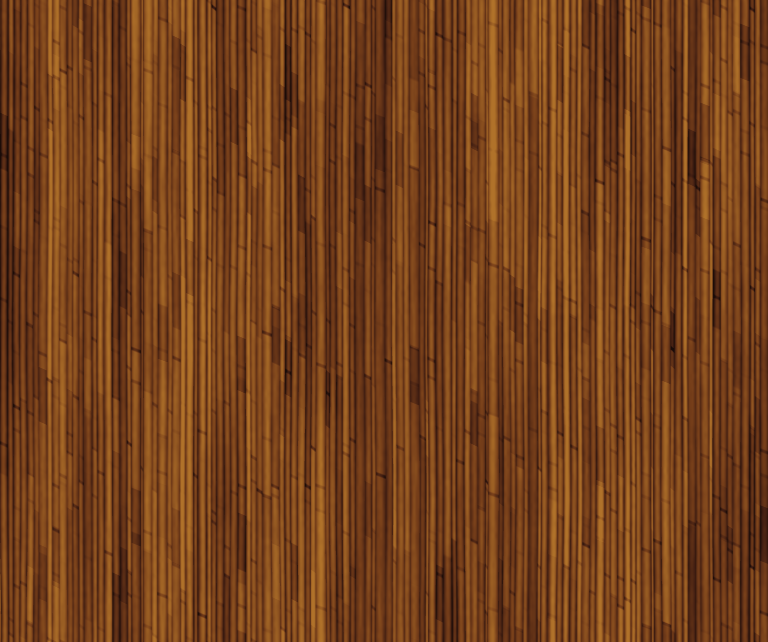
A Shadertoy shader for this texture:

```glsl
const float REEDS = 116.0;
const vec3 SHADOW = vec3(0.10, 0.045, 0.03);
const vec3 UMBER = vec3(0.26, 0.12, 0.07);
const vec3 CHESTNUT = vec3(0.465, 0.245, 0.10);
const vec3 HONEY = vec3(0.66, 0.42, 0.155);

float hash(vec2 p) {
    vec3 q = fract(vec3(p.xyx) * 0.1031);
    q += dot(q, q.yzx + 33.33);
    return fract((q.x + q.y) * q.z);
}

float noise(vec2 p) {
    vec2 i = floor(p);
    vec2 f = fract(p);
    f = f * f * (3.0 - 2.0 * f);
    return mix(mix(hash(i), hash(i + vec2(1, 0)), f.x),
               mix(hash(i + vec2(0, 1)), hash(i + vec2(1, 1)), f.x), f.y);
}

// Irregular boundary between neighbouring reeds
float boundary(float k) {
    return k + 0.68 * (hash(vec2(k, 7.0)) - 0.5);
}

// Random level per segment of a lane, blended over a short joint
float segments(float lane, float s, float joint) {
    float k = floor(s);
    float blend = smoothstep(1.0 - joint, 1.0, fract(s));
    return mix(hash(vec2(lane, k)), hash(vec2(lane, k + 1.0)), blend);
}

// Tone 0..1 runs from umber to honey, below zero falls into shadow
vec3 woodColor(float tone) {
    vec3 c = mix(UMBER, CHESTNUT, clamp(tone * 2.0, 0.0, 1.0));
    c = mix(c, HONEY, clamp(tone * 2.0 - 1.0, 0.0, 1.15));
    return mix(c, SHADOW, clamp(-tone * 2.5, 0.0, 1.0));
}

// Slanted dark joint where two lengths of a reed meet
float nodeMark(float lane, float s, float perWidth) {
    float d = abs(fract(s) - 0.5) / perWidth;
    float strength = hash(vec2(lane, floor(s) + 91.0));
    return (1.0 - smoothstep(0.0006, 0.0035, d)) * strength * strength;
}

float reedTone(vec2 p) {
    float x = p.x * REEDS + 0.25 * (noise(p * vec2(30.0, 5.0)) - 0.5);
    float k = floor(x);
    if (x < boundary(k)) k -= 1.0;
    else if (x >= boundary(k + 1.0)) k += 1.0;
    float left = boundary(k);
    float u = (x - left) / (boundary(k + 1.0) - left);

    // Rounded cross section with a shifted ridge and a gap of varying depth
    float v = pow(u, mix(0.7, 1.4, hash(vec2(k, 21.0))));
    float depth = mix(0.4, 0.98, hash(vec2(k, 33.0)));
    float tone = 0.48 + depth * (4.0 * v * (1.0 - v) - 0.65);

    // Tone of the whole reed and of the broad bands
    tone += 0.46 * (hash(vec2(k, 45.0)) - 0.5);
    tone += 0.30 * (noise(p * vec2(15.0, 1.7) + 4.0) - 0.5);
    tone += 0.20 * (noise(p * vec2(40.0, 5.0) + 19.0) - 0.5);

    // Lengths of cane, with slanted joints
    float y = p.y + 0.55 * u / REEDS;
    float perWidth = mix(2.0, 6.0, hash(vec2(k, 57.0)));
    float s = y * perWidth + 9.0 * hash(vec2(k, 69.0));
    tone += 0.30 * (segments(k + 200.0, s, 0.012) - 0.5);
    tone -= 0.5 * nodeMark(k, s + 0.5, perWidth);
    tone -= 0.32 * nodeMark(k + 400.0, s * 1.7 + 0.2, perWidth * 1.7);

    // Occasional dark smears and pale scraps
    float scrap = segments(k + 600.0, y * 13.0 + 5.0 * hash(vec2(k, 81.0)), 0.1);
    tone -= 0.28 * smoothstep(0.92, 0.98, scrap);
    tone += 0.16 * smoothstep(0.06, 0.02, scrap);

    // Fine fibres
    tone += 0.16 * (noise(p * vec2(330.0, 22.0)) - 0.5);
    tone += 0.08 * (noise(p * vec2(260.0, 130.0)) - 0.5);
    return tone;
}

void mainImage(out vec4 fragColor, in vec2 fragCoord) {
    const int SAMPLES = 5;
    vec3 color = vec3(0.0);

    // Smooth the narrow gaps by averaging across each pixel
    for (int i = 0; i < SAMPLES; i++) {
        float shift = (float(i) + 0.5) / float(SAMPLES) - 0.5;
        vec2 p = (fragCoord + vec2(shift * 1.2, 0.0)) / iResolution.x;
        color += woodColor(reedTone(p));
    }
    fragColor = vec4(color / float(SAMPLES), 1.0);
}
```
